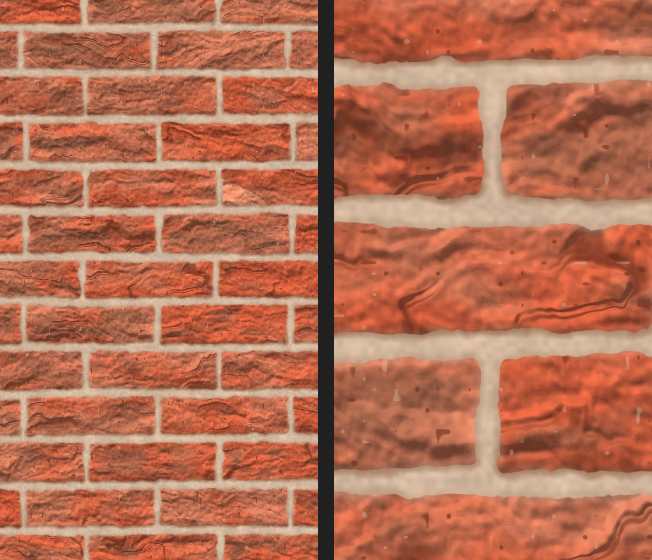
Left: the whole. Right: its middle third, enlarged.
Give the GLSL for this texture, as a Shadertoy shader.

```glsl
#define ROWS 12.25             // courses over the canvas height
#define FIRST_JOINT 0.606      // depth of the first bed joint, in courses
#define BRICK_PITCH 2.92       // brick length plus joint, in courses
#define BOND vec2(1.85, 0.51)  // joint offset on even and odd courses
#define BED_JOINT 0.19
#define HEAD_JOINT 0.14
#define EDGE_WEAR 0.11
#define RELIEF 2.3
#define CHIPPED_BRICK vec2(1, 4)

const vec3 RED    = vec3(0.76, 0.34, 0.22);
const vec3 ROSE   = vec3(0.74, 0.43, 0.32);
const vec3 BROWN  = vec3(0.57, 0.35, 0.26);
const vec3 CRACK  = vec3(0.42, 0.18, 0.11);
const vec3 MORTAR = vec3(0.85, 0.74, 0.64);
const vec3 SHADOW = vec3(0.62, 0.46, 0.35);
const vec3 CHIP   = vec3(0.86, 0.55, 0.42);

float hash(vec2 p) {
    vec3 q = fract(p.xyx * 0.1031);
    q += dot(q, q.yzx + 33.33);
    return fract((q.x + q.y) * q.z);
}

float noise(vec2 p) {
    vec2 i = floor(p), f = fract(p);
    f = f * f * (3.0 - 2.0 * f);
    return mix(mix(hash(i), hash(i + vec2(1, 0)), f.x),
               mix(hash(i + vec2(0, 1)), hash(i + vec2(1, 1)), f.x), f.y);
}

float fbm(vec2 p) {
    float sum = 0.0, amp = 0.53;
    for (int i = 0; i < 4; i++) {
        sum += amp * noise(p);
        p = mat2(1.6, 1.2, -1.2, 1.6) * p + 5.7;
        amp *= 0.5;
    }
    return sum;
}

// Surface height in x, crack depth in y
vec2 relief(vec2 p, vec2 id) {
    float slant = mix(-0.2, 0.25, hash(id + 7.0));
    vec2 q = vec2(p.x * 1.2, (p.y + slant * p.x) * 3.2) + 17.0 * hash(id + 2.0);
    q += 1.3 * (vec2(fbm(p * 1.8 + id), fbm(p * 2.1 - id)) - 0.5);
    float ridge = 1.0 - abs(2.0 * noise(q * vec2(0.9, 1.3) + 9.0) - 1.0);
    float crack = smoothstep(0.84, 1.0, ridge)
                * smoothstep(0.4, 0.75, noise(p * 1.4 + id * 5.3))
                * mix(0.3, 1.0, hash(id + 3.0));
    return vec2(fbm(q) + 0.16 * fbm(p * 11.0) - 0.3 * crack, crack);
}

vec3 brickColor(vec2 p, vec2 q, vec2 id, float d) {
    // Fired tones: red rims, browner hearts
    float patches = fbm(p * vec2(1.0, 1.7) + id * 3.1);
    float heart = smoothstep(0.0, -0.25, d);
    vec3 col = mix(RED, ROSE, smoothstep(0.3, 0.75, patches + 0.5 * (hash(id + 11.0) - 0.5)));
    float burnt = smoothstep(0.42, 0.75, fbm(p * vec2(1.1, 2.2) - id * 2.3) + 0.32 * (hash(id + 5.0) - 0.5));
    col = mix(col, BROWN, 0.85 * burnt * heart);

    // Split-off corner
    float split = max(q.x + 1.36 - 0.95 * smoothstep(-0.3, 0.4, q.y), -q.y - 0.2);
    split += 0.15 * (fbm(p * 5.0) - 0.5);
    if (id == CHIPPED_BRICK) col = mix(col, CHIP, 0.85 * smoothstep(0.02, -0.02, split));

    // Light from above over folds, cracks and grain
    vec2 here = relief(p, id);
    float slope = relief(p + vec2(0.02, 0.05), id).x - here.x;
    col *= 1.0 + clamp(RELIEF * slope, -0.38, 0.22);
    col = mix(col, CRACK, 0.75 * here.y);
    col *= 0.93 + 0.15 * noise(p * 19.0);

    // Pits, pale grit and mortar dust at the rim
    float speck = noise(p * 13.0 + 40.0);
    col = mix(col, CRACK, 0.6 * smoothstep(0.88, 0.97, speck));
    col = mix(col, MORTAR, 0.4 * smoothstep(0.08, 0.03, speck));
    col = mix(col, MORTAR, 0.35 * smoothstep(-0.07, 0.0, d) * noise(p * 5.0 + 8.0));
    return col * (1.0 - 0.22 * smoothstep(0.3, 0.42, q.y));
}

vec3 mortarColor(vec2 p, vec2 q, float d) {
    vec3 col = MORTAR * (0.9 + 0.17 * fbm(p * vec2(4.0, 7.0)));
    col *= 0.95 + 0.09 * noise(p * 22.0);
    float under = mix(0.35, 0.95, smoothstep(0.0, 0.35, q.y));
    float contact = smoothstep(0.075, 0.0, d) * under;
    return mix(col, SHADOW, contact * mix(0.6, 1.0, noise(p * 3.0)));
}

void mainImage(out vec4 fragColor, in vec2 fragCoord) {
    // One unit is one course, y runs downwards
    float pixel = ROWS / iResolution.y;
    vec2 p = vec2(fragCoord.x, iResolution.y - fragCoord.y) * pixel;

    // Running bond with slightly uneven courses
    float y = p.y + 1.0 - FIRST_JOINT + 0.06 * (noise(p * vec2(0.5, 0.9)) - 0.5);
    float row = floor(y);
    float offset = mod(row, 2.0) < 0.5 ? BOND.x : BOND.y;
    float x = (p.x - offset - 0.14 * (hash(vec2(row, 4.0)) - 0.5)) / BRICK_PITCH;
    vec2 id = vec2(floor(x), row);
    vec2 q = vec2((fract(x) - 0.5) * BRICK_PITCH, fract(y) - 0.5);

    // Worn rounded box
    vec2 size = 0.5 * vec2(BRICK_PITCH - HEAD_JOINT, 1.0 - BED_JOINT);
    size += 0.03 * (vec2(hash(id + 21.0), hash(id + 31.0)) - 0.5);
    vec2 e = abs(q) - size + 0.06;
    float d = length(max(e, 0.0)) + min(max(e.x, e.y), 0.0) - 0.06;
    d += EDGE_WEAR * (fbm(p * 4.5) - 0.5);

    float cover = smoothstep(pixel, -pixel, d);
    vec3 col = mix(mortarColor(p, q, d), brickColor(p, q, id, d), cover);
    fragColor = vec4(clamp(col, 0.0, 1.0), 1.0);
}
```
